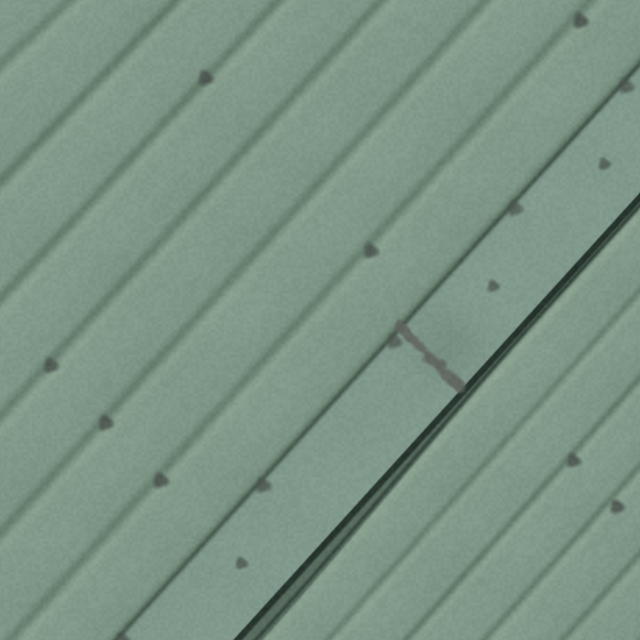
Give the GLSL for this texture, as a Shadertoy shader.

```glsl
// Weathered green metal roofing: slightly fanned diagonal ribs, a flat flashing strip,
// a dark open lap and a second, tighter ribbed sheet. Each part is a band of a slanted
// coordinate; rows of screws, a stained joint and fine grain are layered on top.

const vec3 PAINT      = vec3(0.505, 0.602, 0.540);
const vec3 FLASHING   = vec3(0.500, 0.600, 0.548);
const vec3 GROOVE     = vec3(0.385, 0.480, 0.415);
const vec3 HIGHLIGHT  = vec3(0.555, 0.645, 0.570);
const vec3 SEAM       = vec3(0.250, 0.320, 0.275);
const vec3 GAP_DARK   = vec3(0.150, 0.205, 0.180);
const vec3 GAP_METAL  = vec3(0.345, 0.425, 0.375);
const vec3 SCREW      = vec3(0.280, 0.315, 0.295);
const vec3 RUST       = vec3(0.370, 0.385, 0.365);

const float SLOPE        = 1.10;   // fall of the flashing across the canvas
const float SLANT_LENGTH = 1.487;  // converts slanted offset to true distance
const float FLASHING_TOP = 1.200;
const float GAP_TOP      = 1.401;
const float RIB_START    = 0.110;
const float RIB_PITCH    = 0.183;
const float LOWER_SLOPE  = 1.12;
const float LOWER_START  = 1.580;
const float LOWER_PITCH  = 0.137;
const float GRAIN_CELLS  = 230.0;
const float GRAIN_AMOUNT = 0.035;

float hash(vec2 p) {
    p = fract(p * vec2(0.1031, 0.1137));
    p += dot(p, p.yx + 33.33);
    return fract((p.x + p.y) * p.x * 91.7);
}

float valueNoise(vec2 p) {
    vec2 cell = floor(p), f = fract(p);
    f = f * f * (3.0 - 2.0 * f);
    return mix(mix(hash(cell), hash(cell + vec2(1, 0)), f.x),
               mix(hash(cell + vec2(0, 1)), hash(cell + vec2(1, 1)), f.x), f.y);
}

float bell(float x, float width) {
    return exp(-x * x / (width * width));
}

// Soft round spot with a slightly uneven outline.
float spot(vec2 d, float radius) {
    float wobble = 1.0 + 0.13 * sin(3.0 * atan(d.y, d.x + 1e-5) + 1.0);
    return 1.0 - smoothstep(0.45, 1.3, length(d) / (radius * wobble));
}

// Dark groove followed by a lit shoulder, once per unit of the rib coordinate.
vec3 ribbedSheet(float rib, float grooveWidth) {
    float index = floor(rib + 0.5), offset = rib - index;
    float strength = 0.72 + 0.28 * hash(vec2(index + 20.0, 7.0));
    vec3 color = PAINT * (1.0 - 0.025 * bell(offset + 0.25, 0.2));
    color = mix(color, HIGHLIGHT, 0.6 * bell(offset - 0.085, 0.07));
    return mix(color, GROOVE, strength * bell(offset + 0.05, grooveWidth));
}

// Rib coordinate of the upper sheet; its ribs flatten towards the top left.
float upperRib(vec2 p) {
    float estimate = (p.y + 1.06 * p.x - RIB_START) / RIB_PITCH;
    float slope = 1.105 - 0.17 * exp(-0.9 * max(estimate, -0.5));
    return (p.y + slope * p.x - RIB_START) / RIB_PITCH;
}

vec3 addGap(vec3 color, float depth, float x) {
    float width = mix(0.034, 0.017, smoothstep(0.40, 0.85, x));
    float inside = smoothstep(-0.002, 0.002, depth) * (1.0 - smoothstep(-0.003, 0.003, depth - width));
    float core = 1.0 - smoothstep(0.007, 0.013, depth);
    float lowerLine = 0.65 * bell(depth - width * 0.76, 0.0035);
    vec3 gap = mix(GAP_METAL, GAP_DARK, max(core, lowerLine));
    color = mix(color, HIGHLIGHT, 0.5 * bell(depth - width - 0.008, 0.006));
    return mix(color, gap, inside);
}

float screwMask(vec2 p) {
    float mask = 0.0;
    // Upper sheet: every rib on even rows, every third rib on odd rows.
    for (int row = 0; row < 3; row++)
        for (int n = 0; n < 4; n++) {
            bool fastened = row % 2 == 1 ? n % 3 == 0 : n < 3;
            vec2 center = vec2(0.251, 0.751) + float(row) * vec2(0.328, -0.359) - float(n) * vec2(0.086, 0.090);
            if (fastened) mask = max(mask, spot(p - center, 0.0125));
        }
    // Flashing: pairs that draw closer up the slope; the joint lacks its lower one.
    for (int k = 0; k < 5; k++) {
        float n = float(k), x = 0.191 + 0.228 * n - 0.0078 * n * n;
        mask = max(mask, 0.85 * spot(p - vec2(x, 1.211 - SLOPE * x), 0.0125));
        x -= 0.034;
        if (k != 2) mask = max(mask, 0.85 * spot(p - vec2(x, 1.295 - SLOPE * x), 0.0100));
    }
    // Lower sheet: one row across neighbouring ribs.
    for (int n = 0; n < 2; n++)
        mask = max(mask, spot(p - vec2(0.896, 0.720) - float(n) * vec2(0.068, 0.072), 0.0115));
    return mask;
}

// Ragged stain across the flashing joint.
float jointStain(vec2 p) {
    vec2 start = vec2(0.627, 0.512), span = vec2(0.088, 0.090);
    float along = clamp(dot(p - start, span) / dot(span, span), 0.0, 1.0);
    float ragged = valueNoise(p * 85.0) - 0.5;
    float d = length(p - start - along * span) + 0.010 * ragged;
    return 1.0 - smoothstep(0.004, 0.013, d);
}

void mainImage(out vec4 fragColor, in vec2 fragCoord) {
    vec2 p = fragCoord / iResolution.xy;
    p.y = 1.0 - p.y; // measured from the top left
    float slant = p.y + SLOPE * p.x;
    float fromFlashing = (slant - FLASHING_TOP) / SLANT_LENGTH;
    float fromGap = (slant - GAP_TOP) / SLANT_LENGTH;

    // Sheets, flashing and the lap between them
    float lowerRib = (p.y + LOWER_SLOPE * p.x - LOWER_START) / LOWER_PITCH;
    vec3 color = mix(ribbedSheet(upperRib(p), 0.072), FLASHING, smoothstep(-0.002, 0.002, fromFlashing));
    color = mix(color, ribbedSheet(lowerRib, 0.065), smoothstep(-0.002, 0.002, fromGap));
    color = mix(color, SEAM, mix(0.7, 0.9, p.x) * bell(fromFlashing, 0.0042));
    color = addGap(color, fromGap, p.x);

    // Stain and screws
    color *= 1.0 - 0.07 * bell(length(p - vec2(0.695, 0.535)), 0.055);
    color = mix(color, RUST, 0.85 * jointStain(p));
    color = mix(color, SCREW, 0.82 * screwMask(p));

    // Broad mottling and fine grain
    float mottle = sin(p.x * 17.0 + 2.0 * sin(p.y * 11.0)) * sin(p.y * 23.0 + sin(p.x * 9.0));
    float grain = valueNoise(p * GRAIN_CELLS) - 0.5;
    color += 0.006 * mottle + GRAIN_AMOUNT * grain;
    fragColor = vec4(color, 1.0);
}
```
